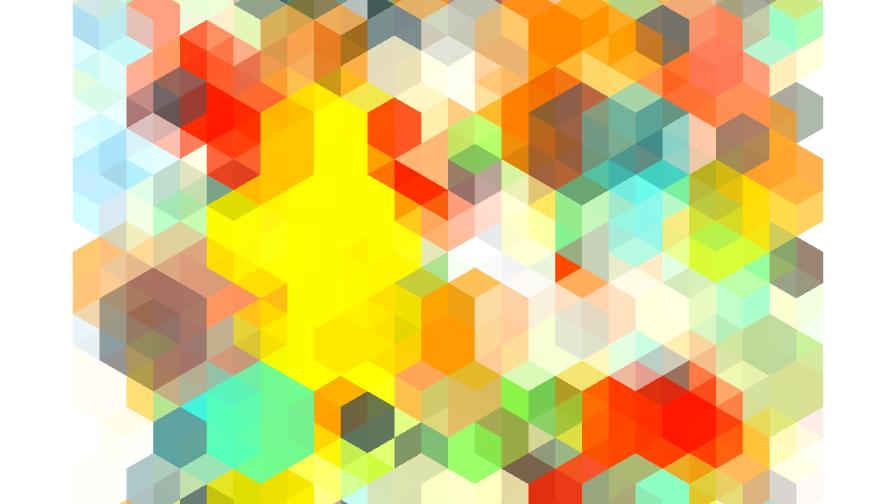
A Shadertoy shader for this background:

```glsl
// Translucent hexagons in vivid colours pile up on a white ground.
// Each layer is a hexagonal tiling shifted along one shared triangular lattice,
// and random tiles of it are blended over the layers below.

const float SIDE = 0.0614;                              // lattice triangle side
const vec2 LATTICE = vec2(0.8660254, 0.5) * SIDE;       // half-step of the lattice
const int LAYERS = 27;

const vec3 WHITE  = vec3(1.0, 1.0, 0.99);
const vec3 CREAM  = vec3(1.0, 1.0, 0.80);
const vec3 YELLOW = vec3(1.0, 0.93, 0.02);
const vec3 ORANGE = vec3(1.0, 0.52, 0.0);
const vec3 RED    = vec3(0.96, 0.16, 0.03);
const vec3 SALMON = vec3(0.88, 0.52, 0.42);
const vec3 CYAN   = vec3(0.30, 0.90, 0.84);
const vec3 SKY    = vec3(0.62, 0.86, 0.95);
const vec3 GREEN  = vec3(0.52, 0.96, 0.40);
const vec3 SLATE  = vec3(0.22, 0.28, 0.32);
const vec3 PALETTE[12] = vec3[12](WHITE, CREAM, YELLOW, ORANGE, RED, SALMON,
                                  CYAN, WHITE, GREEN, SLATE, WHITE, CREAM);

// Three random values in 0..1 from integer keys.
vec3 hash3(ivec3 key) {
    uvec3 v = uvec3(key) * 1664525u + 1013904223u;
    v.x += v.y * v.z; v.y += v.z * v.x; v.z += v.x * v.y;
    v ^= v >> 16u;
    v.x += v.y * v.z; v.y += v.z * v.x; v.z += v.x * v.y;
    return vec3(v >> 8u) / 16777216.0;
}

// Centre of the pointy-top hexagon tile that holds p.
vec2 hexCentre(vec2 p, float radius) {
    vec2 period = vec2(1.7320508, 3.0) * radius;
    vec2 a = floor(p / period + 0.5) * period;
    vec2 b = (floor(p / period) + 0.5) * period;
    vec2 da = p - a, db = p - b;
    return dot(da, da) < dot(db, db) ? a : b;
}

// Swaps in a tint, more often towards the middle of an elliptic zone.
vec3 zone(vec3 colour, vec2 p, vec2 centre, vec2 size, vec3 tint, float pick) {
    vec2 d = (p - centre) / size;
    float strength = 0.76 * clamp(1.35 - dot(d, d), 0.0, 1.0);
    return pick < strength ? tint : colour;
}

// Random palette colour, steered by broad colour zones.
vec3 tileColour(vec2 p, float choice, float pick) {
    vec3 c = PALETTE[int(choice * 11.99)];
    c = zone(c, p, vec2(-0.72, 0.15), vec2(0.14, 0.40), SKY, pick);
    c = zone(c, p, vec2(-0.50, -0.10), vec2(0.16, 0.14), SALMON, pick);
    c = zone(c, p, vec2(-0.43, -0.31), vec2(0.15, 0.08), CYAN, pick);
    c = zone(c, p, vec2(0.36, 0.17), vec2(0.15, 0.15), CYAN, pick);
    c = zone(c, p, vec2(0.45, 0.14), vec2(0.12, 0.07), SLATE, pick * 2.0);
    c = zone(c, p, vec2(0.56, 0.33), vec2(0.12, 0.13), SALMON, pick);
    c = zone(c, p, vec2(0.15, -0.32), vec2(0.14, 0.14), GREEN, pick);
    c = zone(c, p, vec2(0.10, 0.15), vec2(0.08, 0.07), GREEN, pick);
    c = zone(c, p, vec2(0.52, -0.09), vec2(0.14, 0.13), CREAM, pick);
    c = zone(c, p, vec2(0.42, -0.33), vec2(0.13, 0.12), RED, pick);
    c = zone(c, p, vec2(0.24, 0.38), vec2(0.16, 0.13), ORANGE, pick);
    c = zone(c, p, vec2(-0.14, 0.45), vec2(0.09, 0.08), SLATE, pick);
    c = zone(c, p, vec2(-0.23, -0.08), vec2(0.17, 0.40), YELLOW, pick);
    c = zone(c, p, vec2(-0.48, 0.29), vec2(0.15, 0.16), RED, pick);
    c = zone(c, p, vec2(-0.07, 0.27), vec2(0.11, 0.10), RED, pick);
    return zone(c, p, vec2(0.11, 0.04), vec2(0.16, 0.11), WHITE, pick);
}

// Blends one layer of scattered tiles over the colour below.
vec3 addLayer(vec3 below, vec2 p, int layer) {
    bool isSmall = layer % 5 > 2;
    float radius = isSmall ? SIDE : 2.0 * SIDE;

    // Shift the tiling by a whole lattice step.
    vec3 r = hash3(ivec3(layer, 71, 13));
    float column = floor(r.x * 4.0);
    vec2 shift = LATTICE * vec2(column, 2.0 * floor(r.y * 6.0) + mod(column, 2.0));
    vec2 centre = hexCentre(p - shift, radius) + shift;

    ivec2 id = ivec2(floor(centre / LATTICE + 0.5));
    int lastColumn = isSmall ? 13 : 12;
    if (abs(id.x) > lastColumn) return below;

    // Tiles grow sparse and pale towards the left and right rims.
    float rim = smoothstep(0.50, 0.68, abs(centre.x));
    vec3 rnd = hash3(ivec3(id, layer + 100));
    float presence = mix(isSmall ? 0.36 : 0.52, 0.22, rim);
    if (rnd.x > presence) return below;

    vec3 look = hash3(ivec3(id.yx, layer + 300));
    vec3 colour = tileColour(centre, rnd.y, rnd.z);
    if (isSmall && look.z < 0.14) colour = SLATE;
    colour = mix(colour, WHITE, 0.35 * rim * look.y);
    float opacity = mix(0.14, isSmall ? 0.80 : 0.68, look.x) * mix(1.0, 0.75, rim);
    return mix(below, colour, opacity);
}

vec3 paint(vec2 p) {
    vec3 colour = vec3(1.0);
    for (int i = 0; i < LAYERS; i++) colour = addLayer(colour, p, i);
    // Restore the vividness lost by blending.
    float luma = dot(colour, vec3(0.30, 0.59, 0.11));
    return clamp(mix(vec3(luma), colour, 1.32) * 1.04, 0.0, 1.0);
}

void mainImage(out vec4 fragColor, in vec2 fragCoord) {
    // Four rotated samples smooth the tile edges.
    vec3 sum = vec3(0.0);
    vec2 offset = vec2(0.125, 0.375);
    for (int i = 0; i < 4; i++) {
        sum += paint((fragCoord + offset - 0.5 * iResolution.xy) / iResolution.y);
        offset = vec2(-offset.y, offset.x);
    }
    fragColor = vec4(sum * 0.25, 1.0);
}
```
